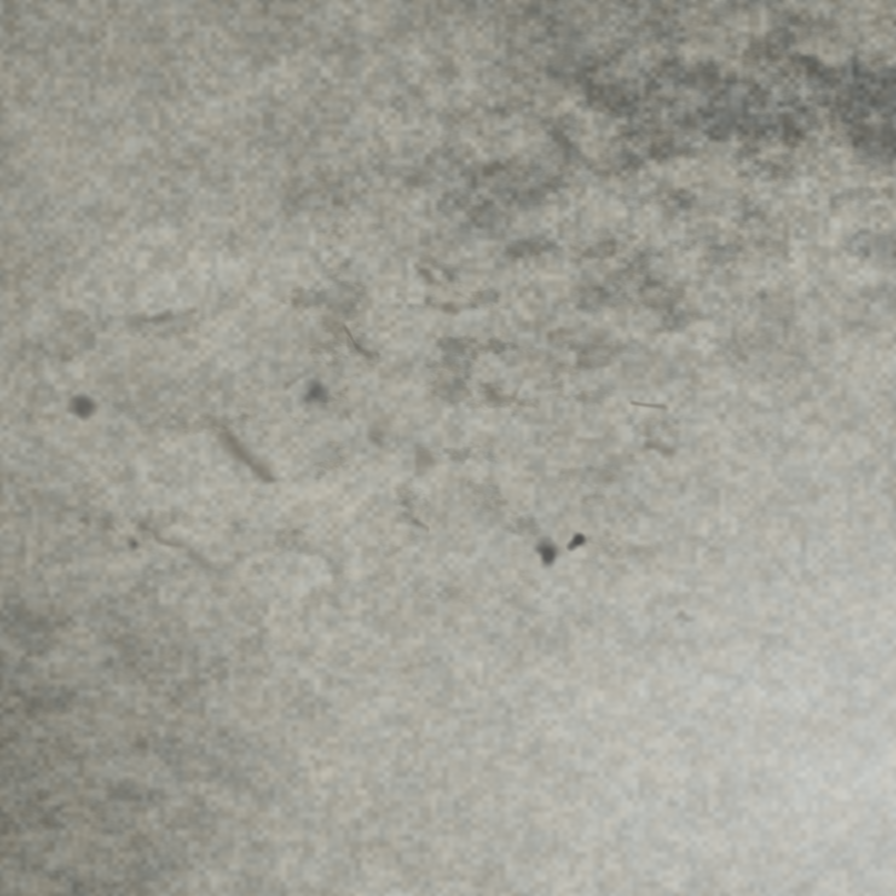
A Shadertoy shader for this texture:

```glsl
float hash(vec2 p) {
    return fract(sin(dot(p, vec2(127.1, 311.7))) * 43758.5453);
}

float noise(vec2 p) {
    vec2 cell = floor(p), f = fract(p);
    f = f * f * (3.0 - 2.0 * f);
    return mix(mix(hash(cell), hash(cell + vec2(1, 0)), f.x),
               mix(hash(cell + vec2(0, 1)), hash(cell + vec2(1, 1)), f.x), f.y);
}

float fbm(vec2 p) {
    float sum = 0.0, amp = 0.5;
    for (int i = 0; i < 5; i++) {
        sum += amp * noise(p);
        p = mat2(1.94, 0.42, -0.42, 1.94) * p + 7.3;
        amp *= 0.52;
    }
    return sum;
}

// Soft round falloff around a centre with separate radii
float glow(vec2 uv, vec2 centre, vec2 radii) {
    vec2 d = (uv - centre) / radii;
    return exp(-dot(d, d));
}

float segment(vec2 p, vec2 dir, float halfLength) {
    return length(p - dir * clamp(dot(p, dir), -halfLength, halfLength));
}

// Small dark pits with blurred, ragged rims
float pits(vec2 uv) {
    float mask = 0.0;
    for (int i = 0; i < 5; i++) {
        float k = float(i);
        vec2 centre = vec2(0.08 + 0.6 * hash(vec2(k, 1.7)), 0.36 + 0.5 * hash(vec2(k, 4.1)));
        float radius = mix(0.009, 0.014, hash(vec2(k, 8.3)));
        float d = length(uv - centre) + 0.012 * (noise(uv * 85.0) - 0.5);
        mask = max(mask, (1.0 - smoothstep(0.0, radius * 1.4, d)) * mix(0.6, 1.0, hash(vec2(k, 2.9))));
    }
    return mask;
}

// Short broken scuffs, mostly level or falling to the right
float scuffs(vec2 uv) {
    float mask = 0.0;
    vec2 warped = uv + 0.03 * (vec2(noise(uv * 32.0), noise(uv * 32.0 + 19.0)) - 0.5);
    for (int i = 0; i < 22; i++) {
        float k = float(i);
        vec2 centre = vec2(0.08 + 0.68 * hash(vec2(k, 11.3)), 0.32 + 0.36 * hash(vec2(k, 15.9)));
        float angle = mix(-0.8, 0.45, hash(vec2(k, 21.7)));
        float d = segment(warped - centre, vec2(cos(angle), sin(angle)), mix(0.01, 0.035, hash(vec2(k, 27.1))));
        float width = mix(0.007, 0.018, hash(vec2(k, 33.5)));
        mask = max(mask, (1.0 - smoothstep(0.0, width, d)) * mix(0.4, 1.0, hash(vec2(k, 38.2))));
    }
    return mask * smoothstep(0.2, 0.65, noise(uv * 55.0));
}

void mainImage(out vec4 fragColor, in vec2 fragCoord) {
    vec2 uv = fragCoord / iResolution.xy;
    vec2 drift = uv + 0.12 * (vec2(fbm(uv * 4.0), fbm(uv * 4.0 + 31.0)) - 0.5);

    // Broad light and shade
    float pale = glow(drift, vec2(1.02, 0.08), vec2(0.46, 0.4));
    float shadeRight = glow(drift, vec2(1.0, 0.88), vec2(0.52, 0.23));
    float shadeLeft = glow(drift, vec2(0.03, 0.12), vec2(0.22, 0.2));
    float edge = exp(-drift.x * 8.0);
    float light = 0.648 + 0.095 * pale - 0.075 * shadeLeft - 0.05 * edge;
    light -= 0.05 * smoothstep(0.72, 1.05, drift.y);

    // Streaky grime, strongest in the shaded corners
    float streaks = fbm(uv * vec2(9.0, 22.0) + 3.0);
    float blotches = fbm(uv * vec2(24.0, 36.0) + 12.0);
    float grime = smoothstep(0.36, 0.64, 0.45 * streaks + 0.55 * blotches);
    light -= shadeRight * (0.035 + 0.15 * grime) + shadeLeft * 0.09 * grime;
    float band = glow(uv, vec2(0.46, 0.54), vec2(0.4, 0.26));
    light -= 0.09 * band * smoothstep(0.52, 0.72, blotches);
    light += 0.08 * (fbm(uv * vec2(6.0, 9.0)) - 0.48);
    light += 0.07 * (fbm(uv * vec2(28.0, 42.0) + 50.0) - 0.48);

    // Soft fine grain
    float grain = 0.085 * (noise(uv * 155.0) - 0.5) + 0.065 * (noise(uv * 88.0 + 5.0) - 0.5);
    light += grain * (1.0 + 0.5 * shadeRight - 0.35 * pale);

    // Warm grey in general, cooler at the right and in the grime
    float cool = clamp(0.7 * pale + 0.7 * shadeRight * grime + 0.4 * shadeLeft * grime, 0.0, 1.0);
    vec3 color = light + mix(vec3(0.008, 0.004, -0.037), vec3(-0.004, 0.002, -0.012), cool);
    color += vec3(0.022, 0.0, -0.022) * (noise(uv * 75.0 + 40.0) - 0.5);

    // Marks on the surface
    color = mix(color, vec3(0.4, 0.38, 0.34), 0.55 * scuffs(uv));
    color = mix(color, vec3(0.25, 0.25, 0.25), 0.85 * pits(uv));

    fragColor = vec4(color, 1.0);
}
```
